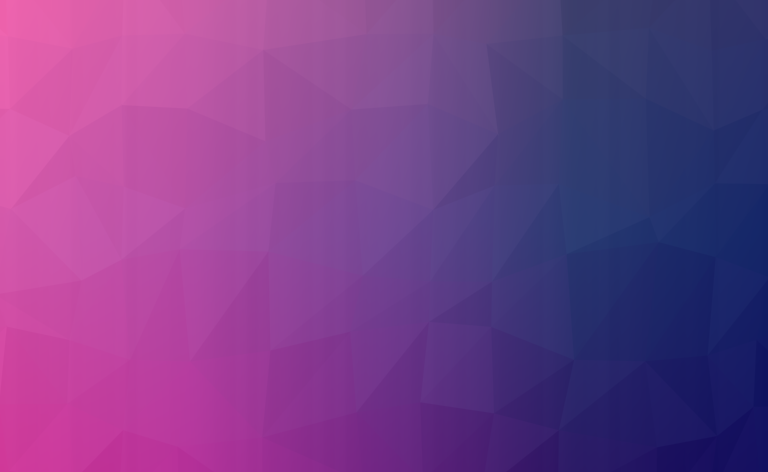
A Shadertoy shader for this background:

```glsl
// Low-poly backdrop: a pink to navy gradient seen through a mesh of triangles.
// A wavy, jittered lattice is split into facets; each facet samples the
// gradient near its own centre height and adds a faint random tint.
#define CELL vec2(0.0911, 0.1617)  // lattice spacing, fraction of canvas
#define TOP_ROW 0.081              // height of lattice row zero
#define JITTER vec2(0.012, 0.015)  // random vertex offset
#define WAVE 0.045                 // height of the row waves
#define FLATNESS 0.55              // pull of a facet towards its centre
#define TINT 0.026                 // brightness spread between facets
#define STRIPES 0.008              // strength of the vertical bands
#define ASPECT vec2(1.63, 1.0)     // design proportions
#define TAU 6.2831853

float hash(vec2 p) {
    vec3 q = fract(p.xyx * vec3(0.1031, 0.1030, 0.0973));
    q += dot(q, q.yzx + 33.33);
    return fract((q.x + q.y) * q.z);
}

float cross2(vec2 a, vec2 b) { return a.x * b.y - a.y * b.x; }

// Five evenly spaced colour stops
vec3 ramp(float x, vec3 a, vec3 b, vec3 c, vec3 d, vec3 e) {
    vec4 t = clamp(4.0 * x - vec4(0.0, 1.0, 2.0, 3.0), 0.0, 1.0);
    return a + (b - a) * t.x + (c - b) * t.y + (d - c) * t.z + (e - d) * t.w;
}

// Smooth gradient; y runs downward
vec3 backdrop(vec2 uv) {
    vec3 top = ramp(uv.x, vec3(0.94, 0.39, 0.68), vec3(0.79, 0.36, 0.65),
        vec3(0.57, 0.34, 0.59), vec3(0.24, 0.25, 0.43), vec3(0.19, 0.20, 0.42));
    vec3 middle = ramp(uv.x, vec3(0.83, 0.35, 0.67), vec3(0.69, 0.31, 0.65),
        vec3(0.44, 0.28, 0.58), vec3(0.16, 0.23, 0.45), vec3(0.08, 0.15, 0.41));
    vec3 bottom = ramp(uv.x, vec3(0.82, 0.22, 0.60), vec3(0.71, 0.19, 0.60),
        vec3(0.43, 0.14, 0.51), vec3(0.16, 0.09, 0.39), vec3(0.06, 0.04, 0.36));
    float t = clamp(uv.y, 0.0, 1.0) * 2.0;
    return t < 1.0 ? mix(top, middle, t) : mix(middle, bottom, t - 1.0);
}

// Lattice vertex: uneven columns, waving rows, then jitter
vec2 vertex(vec2 id) {
    vec2 v = id * CELL + vec2(0.0, TOP_ROW);
    v.x += 0.0156 * cos(TAU * (id.x - 9.5) / 4.3) - 0.018 * sin(TAU * id.x / 11.0);
    float period = id.y < 2.5 ? 3.0 : 6.0;
    float crest = id.y < 1.5 ? 1.0 : 3.0 * step(3.5, id.y);
    v.y += WAVE * cos(TAU * (id.x - crest) / period) * (id.y < 0.5 ? 0.4 : 1.0);
    vec2 rnd = vec2(hash(id + 17.0), hash(id + 59.0));
    return (v + JITTER * (2.0 * rnd - 1.0)) * ASPECT;
}

float edge(vec2 p, vec2 a, vec2 b) {
    return cross2(b - a, p - a) / length(b - a);
}

// Adds one facet, weighted by its smooth coverage of the point
void addFacet(inout vec4 sum, vec2 p, vec2 a, vec2 b, vec2 c, float seed, float px) {
    float turn = sign(cross2(b - a, c - a));
    float inside = min(min(turn * edge(p, a, b), turn * edge(p, b, c)), turn * edge(p, c, a));
    float cover = clamp(0.5 + inside / px, 0.0, 1.0);
    if (cover <= 0.0) return;
    vec2 centre = (a + b + c) / 3.0;
    vec2 at = vec2(mix(p.x, centre.x, 0.15), mix(p.y, centre.y, FLATNESS));
    vec3 col = backdrop(at / ASPECT) + TINT * (seed - 0.5);
    sum += vec4(col, 1.0) * cover;
}

void mainImage(out vec4 fragColor, in vec2 fragCoord) {
    vec2 uv = fragCoord / iResolution.xy;
    uv.y = 1.0 - uv.y;
    vec2 p = uv * ASPECT;
    float px = 1.2 / iResolution.y;
    vec2 home = floor((uv - vec2(0.0, TOP_ROW)) / CELL);

    // Two triangles for each nearby lattice cell
    vec4 sum = vec4(backdrop(uv), 1.0) * 0.001;
    for (int j = -1; j <= 1; j++) {
        for (int i = -1; i <= 1; i++) {
            vec2 id = home + vec2(i, j);
            vec2 a = vertex(id), b = vertex(id + vec2(1, 0));
            vec2 c = vertex(id + vec2(0, 1)), d = vertex(id + vec2(1, 1));
            float s = hash(id + 101.0), t = hash(id + 151.0);
            if (hash(id + 211.0) < 0.7) {
                addFacet(sum, p, a, b, c, s, px);
                addFacet(sum, p, b, d, c, t, px);
            } else {
                addFacet(sum, p, a, b, d, s, px);
                addFacet(sum, p, a, d, c, t, px);
            }
        }
    }
    vec3 col = sum.rgb / sum.a;

    // Faint vertical bands
    float band = uv.x * 70.0, k = floor(band);
    float shade = mix(hash(vec2(k, 7.0)), hash(vec2(k + 1.0, 7.0)), smoothstep(0.3, 0.7, band - k));
    col += STRIPES * (shade - 0.5);

    fragColor = vec4(clamp(col, 0.0, 1.0), 1.0);
}
```
